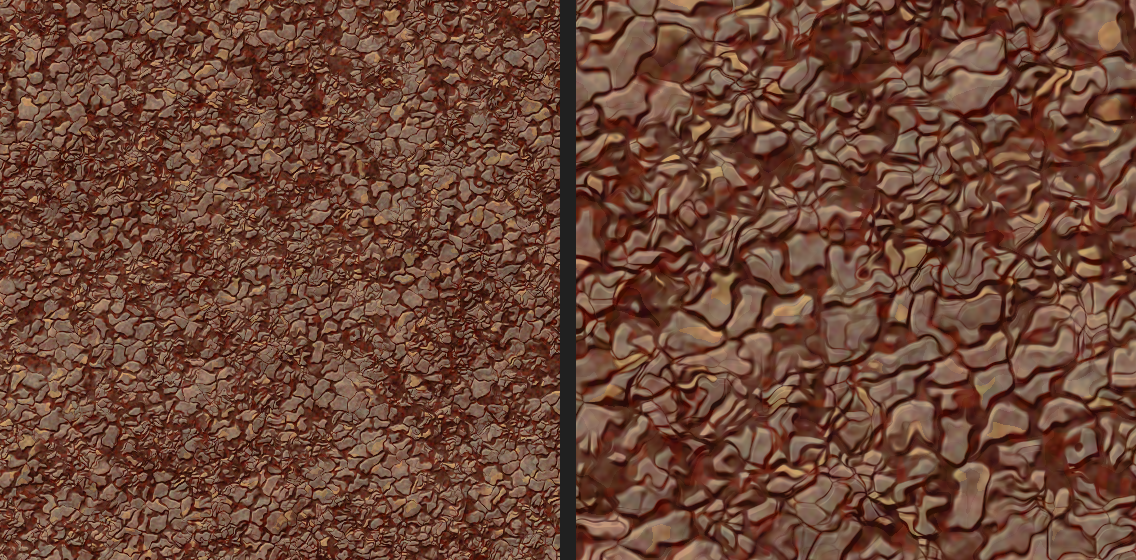
Left, the full canvas; right, a detail of the centre.
A WebGL 1 fragment shader for this texture:

```glsl
precision highp float;
// Dry, crumbling brown crust: flat flakes split by dark red cracks.
// Two sizes of warped Voronoi cells form a height field, which is lit
// from above and turned into colour through a ramp of earth tones.
uniform vec2 u_resolution;

float hash(vec2 p) {
  vec3 q = fract(vec3(p.xyx) * 0.1031);
  q += dot(q, q.yzx + 33.33);
  return fract((q.x + q.y) * q.z);
}

float noise(vec2 p) {
  vec2 i = floor(p), f = fract(p);
  f = f * f * (3.0 - 2.0 * f);
  return mix(mix(hash(i), hash(i + vec2(1.0, 0.0)), f.x),
             mix(hash(i + vec2(0.0, 1.0)), hash(i + 1.0), f.x), f.y);
}

float fbm(vec2 p) {
  float sum = 0.0, amp = 0.55;
  for (int i = 0; i < 3; i++) {
    sum += amp * noise(p);
    p = mat2(1.6, 1.2, -1.2, 1.6) * p + 17.3;
    amp *= 0.5;
  }
  return sum;
}

// x: distance to the cell border (F2 - F1), y: random id of the cell
vec2 cells(vec2 p) {
  vec2 base = floor(p);
  float near = 9.0, second = 9.0, id = 0.0;
  for (int y = -1; y <= 1; y++) {
    for (int x = -1; x <= 1; x++) {
      vec2 c = base + vec2(float(x), float(y));
      vec2 seed = c + vec2(hash(c + 3.7), hash(c + 61.2));
      float d = length(seed - p);
      if (d < near) {
        second = near;
        near = d;
        id = hash(c + 127.5);
      } else {
        second = min(second, d);
      }
    }
  }
  return vec2(second - near, id);
}

// x: height of the crust, y: id of the large flake, z: id of the small one
vec3 crust(vec2 p) {
  // flakes are longer along a rising diagonal, with ragged outlines
  vec2 q = vec2(dot(p, vec2(0.9, 0.43)), 1.35 * dot(p, vec2(-0.43, 0.9)));
  q += 0.020 * (vec2(noise(p * 48.0), noise(p * 48.0 + 91.0)) - 0.5);
  q += 0.010 * (vec2(noise(p * 125.0 + 7.0), noise(p * 125.0 + 53.0)) - 0.5);
  vec2 large = cells(q * 33.0 + 20.0);
  vec2 small = cells(q * 70.0 + 140.0);

  // cracks open and close; some patches break into crumbs
  float gap = 0.34 * noise(p * 42.0 + 31.0) - 0.03;
  float plate = smoothstep(gap - 0.08, gap + 0.13, large.x);
  float crumbGap = 0.46 * noise(p * 55.0 + 77.0) - 0.06;
  float crumb = smoothstep(crumbGap - 0.12, crumbGap + 0.18, small.x);
  float broken = smoothstep(0.28, 0.62, noise(p * 21.0 + 11.0));
  float height = plate * mix(1.0, crumb, 0.9 * broken);
  height += 0.55 * (fbm(p * 95.0) - 0.48);
  return vec3(height, large.y, small.y);
}

// earth tones from deep crack (0) to lit rim (5)
vec3 earth(float tone) {
  vec3 c = mix(vec3(0.17, 0.05, 0.03), vec3(0.32, 0.14, 0.09), clamp(tone, 0.0, 1.0));
  c = mix(c, vec3(0.40, 0.25, 0.19), clamp(tone - 1.0, 0.0, 1.0));
  c = mix(c, vec3(0.48, 0.35, 0.29), clamp(tone - 2.0, 0.0, 1.0));
  c = mix(c, vec3(0.56, 0.46, 0.39), clamp(tone - 3.0, 0.0, 1.0));
  return mix(c, vec3(0.68, 0.56, 0.45), clamp(tone - 4.0, 0.0, 1.3));
}

void main() {
  vec2 p = gl_FragCoord.xy / u_resolution.y;
  vec3 here = crust(p);
  float slope = here.x - crust(p + vec2(-0.0012, 0.0030)).x;
  float grain = noise(p * 260.0) - 0.5;
  float top = smoothstep(0.3, 0.9, here.x);

  // height, light from above, flake shade, grain and broad patches
  float tone = 0.95 + 2.55 * here.x + 1.25 * slope;
  tone += 0.8 * (here.y - 0.5) + 0.8 * (here.z - 0.5) * top;
  tone += 0.9 * grain + 0.9 * (fbm(p * 6.0 + 40.0) - 0.48);
  vec3 color = earth(tone);

  // flakes lean to rose or grey-green, a few are ochre
  float hue = noise(p * 60.0 + 19.0) + 0.5 * here.y - 0.75;
  color += top * hue * vec3(0.055, -0.015, -0.025);
  float ochre = smoothstep(0.88, 0.94, here.z) * top;
  color += ochre * vec3(0.08, 0.03, -0.05);

  // rust-red crumbs glow inside the cracks
  float rust = smoothstep(0.55, 0.8, noise(p * 150.0 + 8.0)) * (1.0 - top);
  color += rust * vec3(0.08, -0.01, -0.02);

  // faint coloured dust
  color += 0.05 * (vec3(noise(p * 230.0 + 5.0), noise(p * 230.0 + 45.0),
                        noise(p * 230.0 + 85.0)) - 0.5);
  gl_FragColor = vec4(clamp(color, 0.0, 1.0), 1.0);
}
```
